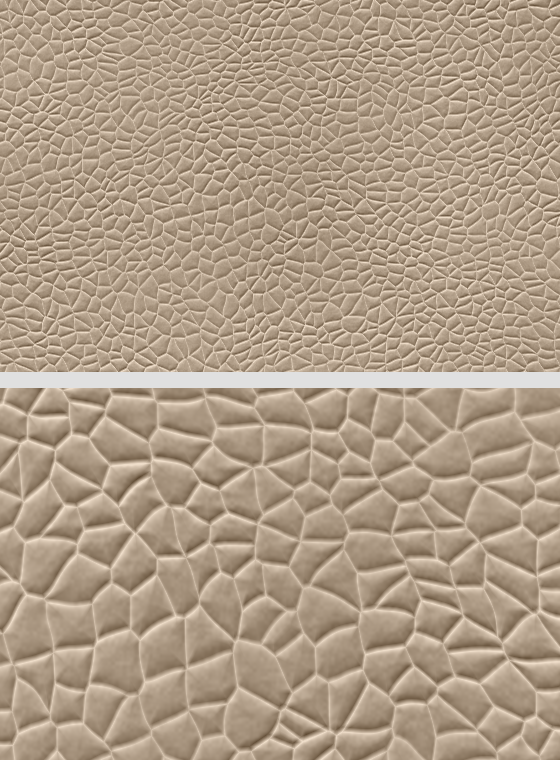
Top, the full canvas; bottom, a detail of the centre.
This texture is drawn by a Shadertoy shader. Its source:

```glsl
// Beige pebbled leather: stretched, domed cells parted by creases, lit from above.
#define ROWS 37.0          // cell rows over the canvas height
#define STRETCH 1.5        // cell width over cell height
#define JITTER 0.86        // irregularity of the cells
#define TILT 0.2           // direction of the grain, radians
#define CREASE 6.0         // steepness of the cell edges
#define RELIEF 0.135       // strength of light and shadow
#define SHINE 0.34         // pale lines inside the creases
#define BASE_TONE 0.56     // tone of the flat leather
#define SHADOW_COLOR vec3(0.42, 0.34, 0.25)
#define LIGHT_COLOR vec3(0.88, 0.81, 0.73)

vec2 hash2(vec2 p) {
    vec3 q = fract(p.xyx * vec3(0.1031, 0.1030, 0.0973));
    q += dot(q, q.yzx + 33.33);
    return fract((q.xx + q.yz) * q.zy);
}

float noise(vec2 p) {
    vec2 i = floor(p), f = fract(p);
    f = f * f * (3.0 - 2.0 * f);
    vec2 e = vec2(0.0, 1.0);
    return mix(mix(hash2(i).x, hash2(i + e.yx).x, f.x),
               mix(hash2(i + e.xy).x, hash2(i + e.yy).x, f.x), f.y);
}

// Offset from a point to the jittered seed of a grid cell, in row heights
vec2 seedOffset(vec2 cell, vec2 gridPos) {
    vec2 seed = cell + 0.5 + JITTER * (hash2(cell + 100.0) - 0.5);
    return (seed - gridPos) * vec2(STRETCH, 1.0);
}

// Distance to the nearest border between cells
float borderDistance(vec2 p) {
    vec2 g = p / vec2(STRETCH, 1.0);
    vec2 home = floor(g), nearest = vec2(0.0), nearestCell = home;
    float best = 1e3;
    for (int y = -2; y <= 2; y++)
    for (int x = -1; x <= 1; x++) {
        vec2 cell = home + vec2(x, y);
        vec2 r = seedOffset(cell, g);
        float d = dot(r, r);
        if (d < best) { best = d; nearest = r; nearestCell = cell; }
    }
    float border = 1e3;
    for (int y = -2; y <= 2; y++)
    for (int x = -2; x <= 2; x++) {
        if (x == 0 && y == 0) continue;
        vec2 r = seedOffset(nearestCell + vec2(x, y), g);
        border = min(border, dot(0.5 * (r + nearest), normalize(r - nearest)));
    }
    return max(border, 0.0);
}

// Bends the grain so that the rows wander
vec2 bendGrain(vec2 p) {
    float c = cos(TILT), s = sin(TILT);
    vec2 q = vec2(c * p.x + s * p.y, c * p.y - s * p.x);
    q.y += 0.13 * (noise(p * 1.7 + 3.0) - 0.5);
    q += 0.032 * (vec2(noise(p * 8.0 + 17.0), noise(p * 8.0 + 41.0)) - 0.5);
    q += 0.009 * (vec2(noise(p * 30.0 + 5.0), noise(p * 30.0 + 71.0)) - 0.5);
    return q * ROWS + 40.0;
}

// Domed cells with fine wrinkles on top
float leatherHeight(vec2 p) {
    vec2 q = bendGrain(p);
    float dome = 1.0 - exp(-CREASE * borderDistance(q));
    float wrinkles = noise(q * vec2(2.5, 4.0)) + 0.5 * noise(q * 7.0 + 9.0);
    return dome + 0.13 * (wrinkles - 0.75);
}

void mainImage(out vec4 fragColor, in vec2 fragCoord) {
    vec2 p = fragCoord / iResolution.y;

    // Slope along the light
    vec2 lightDir = normalize(vec2(-0.3, 1.0));
    float reach = 0.09;
    vec2 stepToLight = lightDir * reach / ROWS;
    float far = leatherHeight(p - stepToLight);
    float near = leatherHeight(p + stepToLight);
    float slope = (far - near) / (2.0 * reach);

    // Creases running along the light catch a pale line
    float valley = clamp(1.0 - 0.5 * (far + near), 0.0, 1.0);
    float depth = mix(0.75, 1.2, noise(p * 9.0 + 60.0));

    float tone = BASE_TONE + RELIEF * depth * slope + SHINE * pow(valley, 4.0);
    tone += 0.12 * (noise(p * 2.5 + 80.0) - 0.5);
    tone += 0.08 * (noise(p * 300.0) - 0.5);

    vec3 color = mix(SHADOW_COLOR, LIGHT_COLOR, clamp(tone, -0.2, 1.12));
    fragColor = vec4(color, 1.0);
}
```
